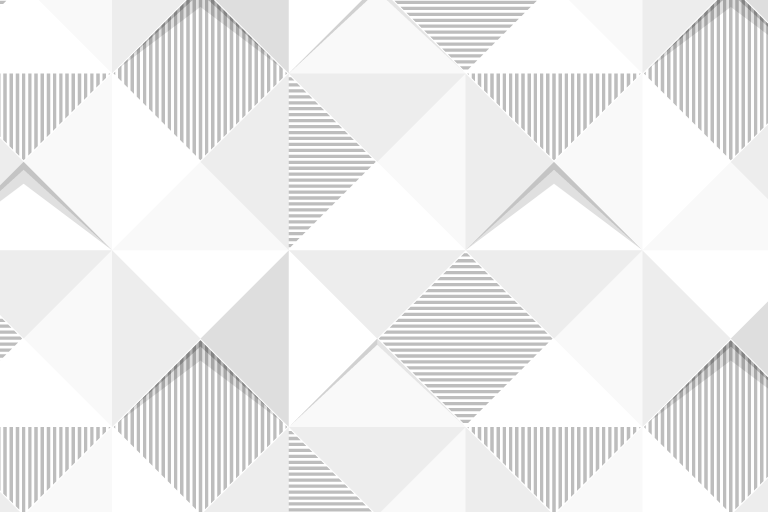
Give the GLSL for this pattern, as a Shadertoy shader.

```glsl
// Pale geometric tiling: squares cut into flat, striped and shadowed triangles.
#define CELL 0.3453
#define ORIGIN vec2(0.2188, 0.1660)
#define UPRIGHT_STRIPES 28.5
#define LEVEL_STRIPES 29.7
#define DUTY 0.55
#define MARGIN 0.006
#define WHITE 1.0
#define PALE 0.975
#define MID 0.929
#define DEEP 0.87
#define INK 0.74
#define SAMPLES 4

// Codes for striped triangles, used in place of a tone
const float UPRIGHT = -1.0;
const float LEVEL = -2.0;

// Tones of the top, right, bottom and left triangle; three squares per row
const vec4 TONES[6] = vec4[6](
    vec4(WHITE, DEEP, UPRIGHT, MID),
    vec4(MID, LEVEL, PALE, WHITE),
    vec4(MID, PALE, WHITE, LEVEL),
    vec4(UPRIGHT, MID, PALE, WHITE),
    vec4(MID, PALE, WHITE, LEVEL),
    vec4(UPRIGHT, PALE, WHITE, MID));

int triangleSide(vec2 p) {
    if (abs(p.y) > abs(p.x)) return p.y > 0.0 ? 0 : 2;
    return p.x > 0.0 ? 1 : 3;
}

// One stripe is centred on every whole number
float stripes(float t) {
    float fromCentre = abs(fract(t + 0.5) - 0.5);
    return fromCentre < 0.5 * DUTY ? INK : WHITE;
}

// Chevron below the square's centre, tapering to its lower corners
bool inChevron(vec2 p, float depth) {
    return p.y + depth + (1.0 - 2.0 * depth) * abs(p.x) > 0.0;
}

float foldShadow(vec2 p, float dark) {
    if (inChevron(p, 0.045)) return dark;
    return inChevron(p, 0.124) ? 0.88 : 1.0;
}

float thinShadow(vec2 p) {
    if (!inChevron(p, 0.035)) return 1.0;
    return p.x < 0.0 ? 0.84 : 0.92;
}

float pattern(vec2 uv) {
    vec2 grid = (uv - ORIGIN) / CELL;
    vec2 p = fract(grid) - 0.5;
    ivec2 id = ivec2(mod(floor(grid), vec2(3.0, 2.0)));
    int cell = id.x + 3 * id.y;
    int side = triangleSide(p);
    float tone = TONES[cell][side];

    // Striped faces keep a thin white edge along the diagonals
    if (tone < 0.0) {
        if (abs(abs(p.x) - abs(p.y)) * 0.7071 < MARGIN) return WHITE;
        float rise = id.y == 0 ? 0.5 - p.y : 0.5 + p.y;
        tone = tone == UPRIGHT ? stripes(p.x * UPRIGHT_STRIPES)
                               : stripes(rise * LEVEL_STRIPES - 0.77);
    }

    // Folded faces carry a shadow under their apex
    if (side == 2) {
        if (cell == 0) tone *= foldShadow(p, 0.7);
        if (cell == 1) tone *= thinShadow(p);
        if (cell == 5) tone *= foldShadow(p, 0.77);
    }
    return tone;
}

void mainImage(out vec4 fragColor, in vec2 fragCoord) {
    // Average a small sample grid to smooth every edge
    float sum = 0.0;
    for (int j = 0; j < SAMPLES; j++) {
        for (int i = 0; i < SAMPLES; i++) {
            vec2 offset = (vec2(i, j) + 0.5) / float(SAMPLES) - 0.5;
            sum += pattern((fragCoord + offset) / iResolution.y);
        }
    }
    fragColor = vec4(vec3(sum / float(SAMPLES * SAMPLES)), 1.0);
}
```
